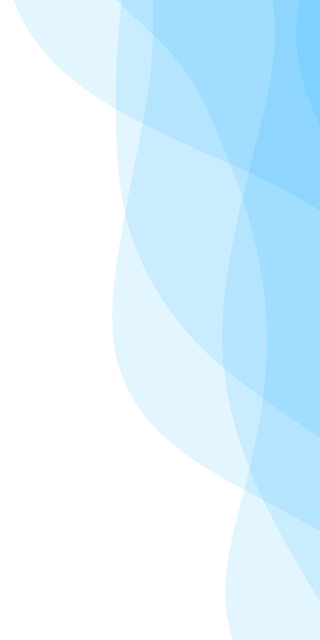
A Shadertoy shader for this background:

```glsl
// Overlapping translucent blue waves flowing down the right side of a white page.
// Each wave covers everything right of a smooth edge, a cubic Hermite spline x(depth);
// the layers are blended in turn, so overlaps deepen the blue.

const vec3  PAPER   = vec3(1.0);
const vec3  TINT    = vec3(0.0, 0.64, 1.0);
const float OPACITY = 0.11;
const int   KNOTS   = 6;

// Edge knots: (depth from top, x, slope dx/ddepth), in canvas widths.
const vec3 SWEEP[KNOTS] = vec3[KNOTS](
    vec3(0.000, 0.042, 0.40), vec3(0.169, 0.144, 0.87), vec3(0.341, 0.362, 1.75),
    vec3(0.526, 0.750, 2.30), vec3(0.659, 1.000, 1.55), vec3(0.780, 1.180, 1.50));
const vec3 BOWL[KNOTS] = vec3[KNOTS](
    vec3(0.000, 0.380, -0.10), vec3(0.300, 0.362, 0.00), vec3(0.667, 0.391, 0.23),
    vec3(0.909, 0.491, 0.61), vec3(1.122, 0.667, 1.12), vec3(1.367, 1.000, 1.50));
const vec3 BELLY[KNOTS] = vec3[KNOTS](
    vec3(0.078, 0.479, 0.00), vec3(0.667, 0.391, -0.18), vec3(0.984, 0.351, 0.00),
    vec3(1.333, 0.481, 0.93), vec3(1.531, 0.763, 1.90), vec3(1.659, 1.000, 1.85));
const vec3 ARCH[KNOTS] = vec3[KNOTS](
    vec3(0.109, 0.479, 1.07), vec3(0.513, 0.719, 0.40), vec3(1.068, 0.834, 0.00),
    vec3(1.531, 0.763, -0.26), vec3(1.854, 0.704, 0.00), vec3(2.000, 0.727, 0.30));
const vec3 RIPPLE[KNOTS] = vec3[KNOTS](
    vec3(0.000, 0.852, 0.15), vec3(0.104, 0.859, 0.00), vec3(0.521, 0.781, -0.24),
    vec3(1.055, 0.695, 0.00), vec3(1.563, 0.823, 0.48), vec3(1.880, 1.000, 0.62));
const vec3 CORNER[KNOTS] = vec3[KNOTS](
    vec3(0.000, 0.938, -0.20), vec3(0.099, 0.925, 0.00), vec3(0.245, 0.944, 0.26),
    vec3(0.391, 1.000, 0.50), vec3(0.520, 1.070, 0.60), vec3(0.680, 1.170, 0.70));

// Straight continuation through one knot
float tangentLine(vec3 knot, float depth) {
    return knot.y + knot.z * (depth - knot.x);
}

// Cubic Hermite segment between two knots
float hermite(vec3 a, vec3 b, float depth) {
    float span = b.x - a.x;
    float t = (depth - a.x) / span;
    float s = 1.0 - t;
    float bend = span * t * s * (a.z * s - b.z * t);
    return mix(a.y, b.y, t * t * (3.0 - 2.0 * t)) + bend;
}

// Edge position at a depth, straight beyond the end knots
float waveEdge(vec3 knots[KNOTS], float depth) {
    float x = tangentLine(depth < knots[0].x ? knots[0] : knots[KNOTS - 1], depth);
    for (int i = 0; i < KNOTS - 1; i++) {
        if (depth >= knots[i].x && depth < knots[i + 1].x)
            x = hermite(knots[i], knots[i + 1], depth);
    }
    return x;
}

// Blend one wave over the colour with a pixel-wide smooth edge
vec3 addWave(vec3 color, vec3 knots[KNOTS], vec2 p) {
    float side = p.x - waveEdge(knots, p.y);
    float pixel = length(vec2(dFdx(side), dFdy(side)));
    float coverage = clamp(side / pixel + 0.5, 0.0, 1.0);
    return mix(color, TINT, OPACITY * coverage);
}

void mainImage(out vec4 fragColor, in vec2 fragCoord) {
    // x runs 0..1 to the right, depth runs 0..2 downwards
    vec2 uv = fragCoord / iResolution.xy;
    vec2 p = vec2(uv.x, 2.0 * (1.0 - uv.y));

    vec3 color = PAPER;
    color = addWave(color, SWEEP, p);
    color = addWave(color, BOWL, p);
    color = addWave(color, BELLY, p);
    color = addWave(color, ARCH, p);
    color = addWave(color, RIPPLE, p);
    color = addWave(color, CORNER, p);
    fragColor = vec4(color, 1.0);
}
```
